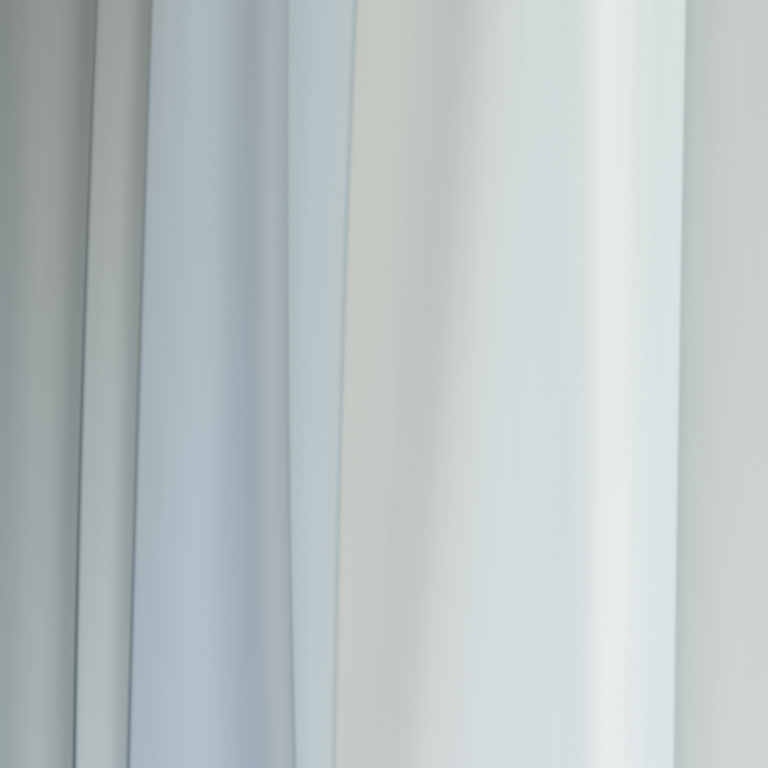
A Shadertoy shader for this texture:

```glsl
// Draws a pale sheer curtain with long vertical folds, soft light and a fine weave.

// Fold edges: x at the top, middle and bottom of the canvas
const vec3 EDGE_A = vec3(0.127, 0.108, 0.097);
const vec3 EDGE_B = vec3(0.198, 0.181, 0.167);
const vec3 EDGE_C = vec3(0.336, 0.334, 0.344);
const vec3 EDGE_D = vec3(0.375, 0.375, 0.384);
const vec3 EDGE_E = vec3(0.465, 0.447, 0.437);
const vec3 EDGE_F = vec3(0.893, 0.884, 0.877);
const vec3 SOFT_FOLD = vec3(0.598, 0.558, 0.512);

const float SHARP = 0.0020;        // half width of a crisp fold edge
const float SOFT = 0.0120;         // half width of a rounded fold edge
const float GLOW_X = 0.790;        // centre of the bright vertical ridge
const float WEAVE_COUNT = 128.0;   // threads across the canvas
const float WEAVE_DEPTH = 0.003;
const float STREAK_DEPTH = 0.010;
const float GRAIN_DEPTH = 0.006;
const vec3 CREASE_TINT = vec3(1.0, 0.93, 0.91);

float hash(vec2 p) {
    return fract(sin(dot(p, vec2(127.1, 311.7))) * 43758.5453);
}

float valueNoise(vec2 p) {
    vec2 cell = floor(p);
    vec2 f = fract(p);
    f = f * f * (3.0 - 2.0 * f);
    float low = mix(hash(cell), hash(cell + vec2(1, 0)), f.x);
    float high = mix(hash(cell + vec2(0, 1)), hash(cell + vec2(1, 1)), f.x);
    return mix(low, high, f.y);
}

// Parabola through three heights; down runs from 0 at the top to 1 at the bottom
float edgeAt(vec3 edge, float down) {
    float bow = edge.y - 0.5 * (edge.x + edge.z);
    return mix(edge.x, edge.z, down) + 4.0 * down * (1.0 - down) * bow;
}

float bump(float x, float width) {
    return exp(-x * x / (width * width));
}

// Smooth shading across one fold: left, middle, right
vec3 shade(float x, float left, float right, vec3 a, vec3 b, vec3 c) {
    float u = (x - left) / (right - left);
    return mix(mix(a, b, smoothstep(0.0, 0.5, u)), c, smoothstep(0.5, 1.0, u));
}

vec3 overlap(vec3 under, vec3 over, float offset, float width) {
    float w = max(width, 0.7 / iResolution.x);
    return mix(under, over, smoothstep(-w, w, offset));
}

void mainImage(out vec4 fragColor, in vec2 fragCoord) {
    vec2 uv = fragCoord / iResolution.xy;
    float x = uv.x;
    float down = 1.0 - uv.y;

    float a = edgeAt(EDGE_A, down);
    float b = edgeAt(EDGE_B, down);
    float c = edgeAt(EDGE_C, down);
    float d = edgeAt(EDGE_D, down);
    float e = edgeAt(EDGE_E, down);
    float f = edgeAt(EDGE_F, down);

    // Shaded folds on the left, cooler and lighter toward the bottom
    vec3 lift = vec3(0.085, 0.105, 0.125) * down;
    vec3 col = shade(x, 0.0, a, vec3(0.51, 0.54, 0.53),
                     vec3(0.575, 0.595, 0.585), vec3(0.515, 0.535, 0.525)) + lift;

    vec3 foldB = shade(x, a, b, vec3(0.60, 0.62, 0.61),
                       vec3(0.61, 0.63, 0.62), vec3(0.54, 0.56, 0.55)) + lift * 1.15;
    col = overlap(col, foldB, x - a, SHARP);

    vec3 foldC = shade(x, b, c, vec3(0.635, 0.68, 0.69),
                       vec3(0.675, 0.725, 0.74), vec3(0.595, 0.64, 0.66));
    foldC += vec3(0.025, 0.035, 0.065) * down;
    col = overlap(col, foldC, x - b, SHARP * 1.5);

    vec3 foldD = shade(x, c, d, vec3(0.625, 0.67, 0.69),
                       vec3(0.65, 0.695, 0.71), vec3(0.62, 0.665, 0.68));
    col = overlap(col, foldD + 0.02 * down, x - c, SOFT);

    vec3 foldE = shade(x, d, e, vec3(0.68, 0.73, 0.74),
                       vec3(0.71, 0.76, 0.775), vec3(0.72, 0.765, 0.77));
    col = overlap(col, foldE + 0.03 * down, x - d, SHARP * 2.0);

    // Broad lit panel: warm left side, slanting soft shadow, bright ridge
    vec3 panel = mix(vec3(0.765, 0.785, 0.765), vec3(0.82, 0.85, 0.85),
                     smoothstep(0.50, 0.72, x + 0.06 * down));
    panel += vec3(0.018, 0.016, 0.022) * down;
    float fromSoft = x - edgeAt(SOFT_FOLD, down);
    float softWidth = fromSoft < 0.0 ? 0.050 : 0.035;
    panel -= mix(0.052, 0.030, down) * bump(fromSoft, softWidth);
    float ridge = x - GLOW_X;
    panel += vec3(0.065, 0.060, 0.052) * bump(ridge, ridge < 0.0 ? 0.027 : 0.040);
    panel += 0.025 * smoothstep(0.76, 0.86, x);
    col = overlap(col, panel, x - e, SHARP * 1.5);

    vec3 foldG = mix(vec3(0.73, 0.76, 0.76), vec3(0.775, 0.795, 0.795),
                     smoothstep(f, f + 0.07, x));
    col = overlap(col, foldG + 0.035 * down, x - f, SHARP * 1.5);

    // Contact shadows along the overlaps
    float shadow = mix(0.06, 0.22, down) * bump(x - a, 0.003);
    shadow += mix(0.05, 0.17, down) * bump(x - b, 0.003);
    shadow += 0.04 * bump(x - a + 0.012, 0.014) + 0.03 * bump(x - b + 0.010, 0.012);
    shadow += mix(0.03, 0.07, down) * bump(x - d, 0.003);
    shadow += 0.055 * bump(x - e + 0.002, 0.004) + 0.025 * bump(x - f - 0.004, 0.006);
    col -= shadow * CREASE_TINT;

    // Cloth: long streaks, woven threads and grain
    float streak = valueNoise(vec2(x * 90.0 + down * 4.0, down * 3.0)) - 0.5;
    vec2 thread = sin(uv * WEAVE_COUNT * 6.2832);
    float grain = hash(floor(uv * 512.0)) - 0.5;
    col += STREAK_DEPTH * streak + WEAVE_DEPTH * thread.x * thread.y + GRAIN_DEPTH * grain;

    fragColor = vec4(clamp(col, 0.0, 1.0), 1.0);
}
```
